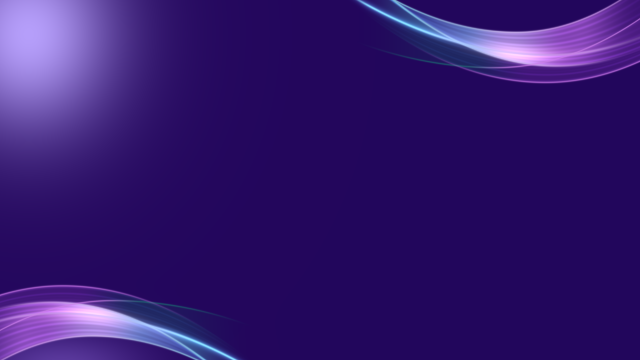
Reproduce this background procedurally as a WebGL 1 fragment shader.

```glsl
precision highp float;
// Deep violet backdrop with a soft lavender glow in the upper left corner.
// Two translucent ribbons, each a half-turn of the other, cross opposite
// corners; they are sheets and thin strands between lopsided parabolas.
uniform vec2 u_resolution;

// Arc shape: peak position, peak depth, inner curvature, outer curvature.
const vec4 RIM = vec4(0.343, 0.090, 0.78, 1.08);
const vec4 SPINE = vec4(0.250, 0.153, 0.54, 0.78);
const vec4 CROSSING = vec4(0.231, 0.183, 0.89, 0.80);
const vec4 VEIL = vec4(0.400, 0.188, 0.475, 0.85);
const vec4 HEM = vec4(0.262, 0.229, 0.76, 0.86);

float arcDepth(float x, vec4 arc) {
  float d = x - arc.x;
  return arc.y - (d > 0.0 ? arc.z : arc.w) * d * d;
}

// Thin bright line along an arc
float strand(vec2 q, vec4 arc, float width) {
  float d = (q.y - arcDepth(q.x, arc)) / width;
  return exp(-d * d);
}

// Soft-edged area between two arcs
float sheet(vec2 q, vec4 upper, vec4 lower) {
  float a = arcDepth(q.x, upper);
  float b = arcDepth(q.x, lower);
  return smoothstep(-0.002, 0.002, q.y - min(a, b))
       * smoothstep(-0.002, 0.002, max(a, b) - q.y);
}

// Violet at the canvas side, lavender in the middle, cyan at the tip
vec3 ribbonTint(float x) {
  vec3 c = mix(vec3(0.42, 0.18, 0.62), vec3(0.68, 0.38, 0.85), smoothstep(0.0, 0.17, x));
  c = mix(c, vec3(0.78, 0.66, 0.96), smoothstep(0.20, 0.36, x));
  c = mix(c, vec3(0.42, 0.60, 0.82), smoothstep(0.36, 0.50, x));
  return mix(c, vec3(0.28, 0.70, 0.80), smoothstep(0.50, 0.66, x));
}

// q.x runs inward from the side of the canvas, q.y away from its edge
vec3 addRibbon(vec3 color, vec2 q) {
  float x = q.x;
  vec3 tint = ribbonTint(x);
  float tail = 1.0 - smoothstep(0.55, 0.80, x);
  float body = 1.0 - smoothstep(0.42, 0.66, x);
  float side = mix(0.45, 1.0, smoothstep(-0.02, 0.17, x));

  // Dark outer veils
  vec3 shade = mix(vec3(0.42, 0.18, 0.62), vec3(0.10, 0.24, 0.38), smoothstep(0.30, 0.46, x));
  color = mix(color, shade, 0.38 * tail * sheet(q, SPINE, HEM));
  color = mix(color, shade, 0.28 * tail * sheet(q, SPINE, VEIL));

  // Luminous body
  color = mix(color, tint, 0.42 * body * side * sheet(q, RIM, CROSSING));
  color = mix(color, tint, 0.40 * body * side * sheet(q, RIM, SPINE));
  color = mix(color, tint, 0.50 * tail * sheet(q, SPINE, CROSSING) * smoothstep(0.10, 0.32, x));
  float heart = exp(-pow((x - 0.34) / 0.13, 2.0));
  color += vec3(0.36, 0.28, 0.24) * heart * strand(q, SPINE, 0.022);

  // Fine fibres fanning across the body and the veil
  for (int i = 0; i < 9; i++) {
    float t = (float(i) + 0.5) / 9.0;
    float strength = 0.5 + 0.5 * sin(float(i) * 2.4);
    vec4 fibre = mix(RIM, CROSSING, t);
    color += tint * side * tail * (0.07 + 0.12 * strength) * strand(q, fibre, 0.004);
    color += shade * tail * 0.15 * strength * strand(q, mix(SPINE, HEM, t), 0.003);
  }

  // Bright contours
  vec3 light = mix(tint, vec3(0.95, 0.90, 1.0), 0.35);
  float tip = 1.0 - smoothstep(0.74, 0.84, x);
  color = mix(color, light, 0.75 * tip * strand(q, RIM, 0.0030));
  color = mix(color, light, 0.80 * tip * strand(q, CROSSING, 0.0035) * smoothstep(0.02, 0.25, x));
  color = mix(color, light, 0.80 * tip * side * strand(q, SPINE, 0.0040));
  color += tint * 0.35 * tip * smoothstep(0.40, 0.60, x) * strand(q, SPINE, 0.011);
  vec3 veilLight = mix(vec3(0.80, 0.50, 0.92), vec3(0.10, 0.42, 0.44), smoothstep(0.36, 0.50, x));
  color = mix(color, veilLight, 0.65 * tail * strand(q, VEIL, 0.0026));
  float hemFade = 1.0 - smoothstep(0.30, 0.68, x);
  color = mix(color, vec3(0.74, 0.42, 0.88), 0.75 * hemFade * strand(q, HEM, 0.0028));
  return color;
}

void main() {
  vec2 p = gl_FragCoord.xy / u_resolution.y;
  float aspect = u_resolution.x / u_resolution.y;
  vec3 color = vec3(0.135, 0.022, 0.360);

  // Corner glow with a faint wide halo
  vec2 g = (p - vec2(0.08, 0.905)) / vec2(0.235, 0.265);
  float r2 = dot(g, g);
  float glow = 0.92 * exp(-r2) + 0.08 * exp(-r2 * 0.3);
  color = mix(color, vec3(0.71, 0.62, 0.98), glow);

  // Low glow under the lower ribbon
  vec2 h = (p - vec2(0.17, -0.02)) / vec2(0.23, 0.10);
  color = mix(color, vec3(0.48, 0.34, 0.76), 0.65 * exp(-dot(h, h)));

  // Ribbons in the upper right and lower left corners
  color = addRibbon(color, vec2(aspect - p.x, 1.0 - p.y));
  color = addRibbon(color, p + vec2(0.088, 0.023));
  gl_FragColor = vec4(clamp(color, 0.0, 1.0), 1.0);
}
```
